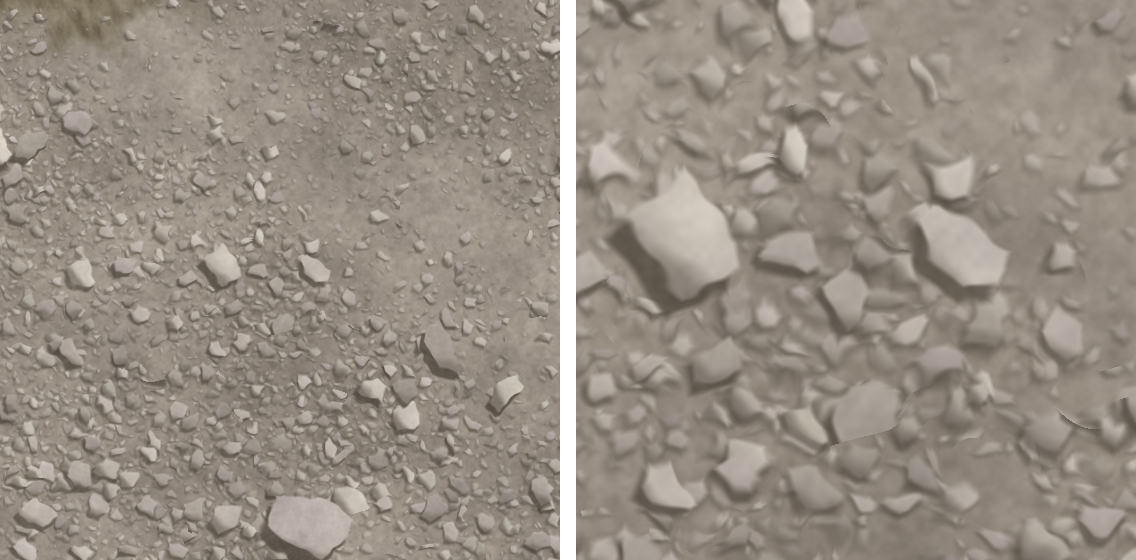
Left: the whole. Right: its middle third, enlarged.
This texture is drawn by a WebGL 1 fragment shader. Its source:

```glsl
precision highp float;
// Stony dirt track: dusty ground under five layers of angular stones, fine to coarse.
// Each stone is a jittered polygon with a lit top, a dim lower-left face and a soft
// shadow. Broad noise gathers the rubble and thins it along a worn diagonal strip.

uniform vec2 u_resolution;

const float TAU = 6.2831853;
const float EDGE = 0.0028;
const vec2 TO_LIGHT = vec2(0.5, 0.86);

const vec3 DUST = vec3(0.638, 0.598, 0.553);
const vec3 PALE_STONE = vec3(0.81, 0.78, 0.74);
const vec3 DULL_STONE = vec3(0.635, 0.60, 0.565);
const vec3 DIM_FACE = vec3(0.52, 0.485, 0.45);
const vec3 SHADOW = vec3(0.33, 0.30, 0.26);
const vec3 DRY_GRASS = vec3(0.49, 0.45, 0.36);

vec2 hash22(vec2 p) {
  vec3 q = fract(p.xyx * vec3(0.1031, 0.1030, 0.0973));
  q += dot(q, q.yzx + 33.33);
  return fract((q.xx + q.yz) * q.zy);
}

float valueNoise(vec2 p) {
  vec2 cell = floor(p);
  vec2 f = fract(p);
  f = f * f * (3.0 - 2.0 * f);
  float low = mix(hash22(cell).x, hash22(cell + vec2(1.0, 0.0)).x, f.x);
  float high = mix(hash22(cell + vec2(0.0, 1.0)).x, hash22(cell + 1.0).x, f.x);
  return mix(low, high, f.y);
}

float fbm(vec2 p) {
  float sum = 0.0;
  float gain = 0.5;
  for (int i = 0; i < 4; i++) {
    sum += gain * valueNoise(p);
    p = p * 2.03 + 17.7;
    gain *= 0.5;
  }
  return sum / 0.9375;
}

// Distances to one polygon: x for the stone, y for its displaced shadow.
vec2 stoneDistances(vec2 stonePos, vec2 shadowPos, float radius, vec2 id) {
  vec2 d = vec2(-1.0);
  for (int i = 0; i < 7; i++) {
    vec2 h = hash22(id + float(i) * vec2(7.3, 3.1));
    float angle = (float(i) + 0.75 * h.x) * TAU / 7.0;
    vec2 normal = vec2(cos(angle), sin(angle));
    float reach = radius * mix(0.58, 1.0, h.y);
    d = max(d, vec2(dot(stonePos, normal), dot(shadowPos, normal)) - reach);
  }
  return d;
}

// Turns and stretches the plane, for elongated stones.
mat2 stretch(float angle, float aspect) {
  float c = cos(angle);
  float s = sin(angle);
  return mat2(c, -s / aspect, s, c / aspect);
}

// Lays one scatter of stones over the ground colour.
vec3 addStones(vec3 ground, vec2 p, float cells, float chance, float depth, float solid) {
  vec3 color = ground;
  vec2 home = floor(p * cells);
  for (int y = -1; y <= 1; y++) {
    for (int x = -1; x <= 1; x++) {
      vec2 cell = home + vec2(float(x), float(y));
      vec2 id = cell + cells * 3.7 + 50.0;
      vec2 pick = hash22(id);
      if (pick.x > chance) continue;
      vec2 form = hash22(id + 91.3);
      vec2 look = hash22(id + 213.7);
      vec2 center = (cell + mix(vec2(0.1), vec2(0.9), hash22(id + 37.1))) / cells;
      float radius = mix(0.28, 0.56, pick.y * pick.y) * mix(1.15, 0.8, center.y) / cells;
      vec2 rel = p - center;
      mat2 shape = stretch((form.x - 0.5) * 2.4 - 0.3, mix(0.5, 0.95, form.y));
      vec2 shift = TO_LIGHT * radius * 0.32;
      vec2 d = stoneDistances(shape * rel, shape * (rel + shift), radius, id);

      float shade = 1.0 - smoothstep(-EDGE, EDGE * 1.8, d.y);
      color = mix(color, SHADOW, shade * depth);

      vec2 faceNormal = normalize(TO_LIGHT + 0.9 * (look - 0.5));
      float height = dot(rel, faceNormal) / radius;
      float blur = 0.15 + EDGE / radius;
      float lit = smoothstep(-blur, blur, height + mix(0.15, 0.6, look.y));
      vec3 top = mix(DULL_STONE, PALE_STONE, look.x) + 0.04 * height;
      top += vec3(0.006, -0.003, 0.012) * (look.y * 2.0 - 0.8);
      top += 0.09 * (fbm(p * 60.0 + id) - 0.5);
      float body = 1.0 - smoothstep(-EDGE, EDGE, d.x);
      color = mix(color, mix(DIM_FACE, top, lit), body * solid);
    }
  }
  return color;
}

void main() {
  vec2 p = gl_FragCoord.xy / min(u_resolution.x, u_resolution.y);

  // Dusty ground with broad patches and fine grit.
  float patches = fbm(p * 5.0 + 4.0);
  float hollows = fbm(p * 17.0 + 60.0);
  vec3 color = DUST + 0.08 * (patches - 0.5) + 0.12 * (fbm(p * 90.0) - 0.5);

  // Sparse dry grass in the far left corner.
  float corner = length((p - vec2(0.1, 1.0)) * vec2(0.6, 1.4));
  float grass = 1.0 - smoothstep(0.03, 0.16, corner + 0.25 * (hollows - 0.5));
  float blades = fbm(vec2(p.x * 75.0 + p.y * 20.0, p.y * 35.0));
  color = mix(color, DRY_GRASS + 0.28 * (blades - 0.5), grass * 0.85);

  // Rubble gathers in clusters, and thins out on the worn strip and in the grass.
  float strip = abs(dot(p, vec2(0.58, 0.81)) - 0.9);
  float cover = 0.3 + 0.7 * smoothstep(0.03, 0.24, strip) + 1.7 * (fbm(p * 4.5 + 31.0) - 0.48);
  cover = clamp(cover, 0.12, 1.3) * (1.0 - 0.85 * grass);
  color -= 0.05 * cover;

  // Bending the plane a little roughens the outlines.
  vec2 bend = vec2(valueNoise(p * 65.0), valueNoise(p * 65.0 + 40.0)) - 0.5;
  vec2 q = p + 0.009 * bend;
  color = addStones(color, q, 70.0, 0.62 * cover, 0.30, 0.65);
  color = addStones(color, q, 44.0, 0.66 * cover, 0.46, 0.80);
  color = addStones(color, q, 27.0, 0.56 * cover, 0.62, 0.88);
  color = addStones(color, q, 17.0, 0.36 * cover, 0.76, 0.94);
  color = addStones(color, q, 8.5, 0.12 * cover, 0.85, 0.97);

  // Uneven light over humps and hollows, then fine grain.
  color *= 1.0 + 0.16 * (hollows - 0.5) + 0.12 * (patches - 0.5);
  color += 0.03 * (valueNoise(p * 210.0) - 0.5);
  gl_FragColor = vec4(color, 1.0);
}
```
